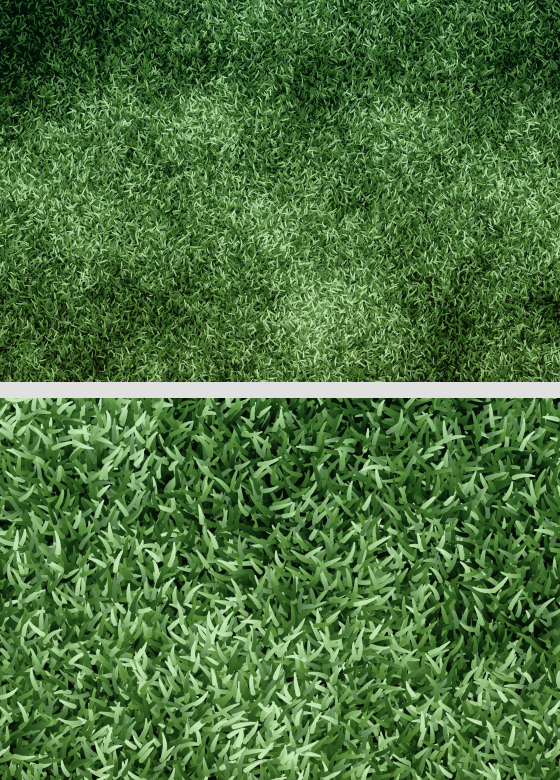
Top: the whole. Bottom: its middle third, enlarged.
This texture is drawn by a Shadertoy shader. Its source:

```glsl
// Short turf seen from above: layers of small, tapered, bent blades on jittered
// grids, painted from the shaded bottom up to the sunlit top. Gradient noise
// adds soft light patches and leans the blades; the corners fall into shade.

#define LAYERS 8
#define CELL 0.0135          // grid pitch, in canvas heights
#define BLADE_LENGTH 0.0185
#define BLADE_WIDTH 0.0021   // half width at the root
#define BLADE_BEND 0.22
#define LEAN_SPREAD 2.5      // random range of blade angle, radians
#define TONE_SPREAD 1.0      // contrast between blades
#define DEPTH_SHADE 0.6      // darkening of the lower layers
#define PATCH_LIGHT 0.42     // strength of the large light patches
#define VIGNETTE 0.15

vec3 hash3(vec3 p) {
    p = fract(p * vec3(0.1031, 0.1030, 0.0973));
    p += dot(p, p.yxz + 33.33);
    return fract((p.xxy + p.yxx) * p.zyx);
}

vec2 gradientAt(vec2 cell) {
    float angle = 6.2832 * hash3(vec3(cell + 50.0, 7.0)).x;
    return vec2(cos(angle), sin(angle));
}

float gradientNoise(vec2 p) {
    vec2 i = floor(p), f = fract(p);
    vec2 u = f * f * f * (f * (f * 6.0 - 15.0) + 10.0);
    vec2 e = vec2(1.0, 0.0);
    float low = mix(dot(gradientAt(i), f),
                    dot(gradientAt(i + e.xy), f - e.xy), u.x);
    float high = mix(dot(gradientAt(i + e.yx), f - e.yx),
                     dot(gradientAt(i + e.xx), f - e.xx), u.x);
    return mix(low, high, u.y);
}

float ramp(float a, float b, float x) {
    return clamp((x - a) / (b - a), 0.0, 1.0);
}

// Tone 0..1 runs from deep shade to sunlit; cool blades are greyer
vec3 grassColor(float tone, float cool) {
    vec3 shade = vec3(0.06, 0.17, 0.05);
    vec3 dark = vec3(0.14, 0.30, 0.10);
    vec3 leaf = vec3(0.23, 0.42, 0.15);
    vec3 light = mix(vec3(0.38, 0.58, 0.25), vec3(0.37, 0.53, 0.34), cool);
    vec3 sunlit = vec3(0.57, 0.75, 0.49);
    vec3 glint = vec3(0.76, 0.90, 0.70);
    vec3 color = mix(shade * 0.3, shade, ramp(-0.12, 0.05, tone));
    color = mix(color, dark, ramp(0.05, 0.21, tone));
    color = mix(color, leaf, ramp(0.21, 0.43, tone));
    color = mix(color, light, ramp(0.43, 0.71, tone));
    color = mix(color, sunlit, ramp(0.71, 0.94, tone));
    return mix(color, glint, ramp(0.94, 1.2, tone));
}

// Broad light: patches, vignette and a deep shadow in the upper left
float lightAt(vec2 p, vec2 uv) {
    float patches = gradientNoise(p * 3.1 + 4.0)
                  + 0.6 * gradientNoise(p * 8.0)
                  + 0.5 * gradientNoise(p * 21.0);
    vec2 c = 2.0 * uv - 1.0;
    float corner = 1.0 - smoothstep(0.0, 0.42, length(uv - vec2(0.0, 1.0)));
    return PATCH_LIGHT * patches - VIGNETTE * (dot(c, c) - 0.6) - 0.4 * corner;
}

// Returns coverage in x and position from root to tip in y
vec2 blade(vec2 q, float angle, float size, float bend, float pixel) {
    vec2 dir = vec2(sin(angle), cos(angle));
    vec2 local = vec2(dot(q, vec2(dir.y, -dir.x)), dot(q, dir) + 0.5 * size);
    float h = clamp(local.y / size, 0.0, 1.0);
    local -= vec2(bend * size * (h * h - h), h * size);
    float d = length(local) - BLADE_WIDTH * (1.0 - 0.65 * h * h);
    return vec2(1.0 - smoothstep(-0.7 * pixel, 0.7 * pixel, d), h);
}

void mainImage(out vec4 fragColor, in vec2 fragCoord) {
    float pixel = 1.0 / iResolution.y;
    vec2 p = fragCoord * pixel;
    vec2 uv = fragCoord / iResolution.xy;
    float light = lightAt(p, uv);
    vec3 color = grassColor(0.05 + light, 0.0);

    for (int layer = 0; layer < LAYERS; layer++) {
        float level = float(layer);
        float depth = level / float(LAYERS - 1);
        vec2 grid = p / CELL + level * vec2(0.37, 0.61);
        for (int n = 0; n < 9; n++) {
            vec2 cell = floor(grid) + vec2(n % 3 - 1, n / 3 - 1);
            vec3 place = hash3(vec3(cell + 20.0, level * 17.0 + 3.0));
            vec3 look = hash3(vec3(cell + 91.0, level * 23.0 + 11.0));

            // Neighbouring blades share a loose lean
            vec2 root = cell + place.xy;
            float lean = 1.8 * gradientNoise(root * CELL * 9.0 + 30.0);
            float angle = lean + LEAN_SPREAD * (place.z - 0.5);
            float size = BLADE_LENGTH * mix(0.65, 1.1, look.y);
            float bend = BLADE_BEND * 4.0 * (look.z - 0.5);
            vec2 b = blade((grid - root) * CELL, angle, size, bend, pixel);

            float tone = 0.5 + light + TONE_SPREAD * (look.x - 0.5)
                       + DEPTH_SHADE * (depth - 0.7) + 0.3 * (b.y - 0.5);
            float cool = smoothstep(0.45, 0.65, fract(look.z * 7.0 + look.y));
            color = mix(color, grassColor(tone, cool), b.x);
        }
    }

    // Slightly warmer turf towards the bottom
    color += vec3(0.02, 0.0, -0.01) * (1.0 - 2.0 * uv.y);
    fragColor = vec4(clamp(color, 0.0, 1.0), 1.0);
}
```
